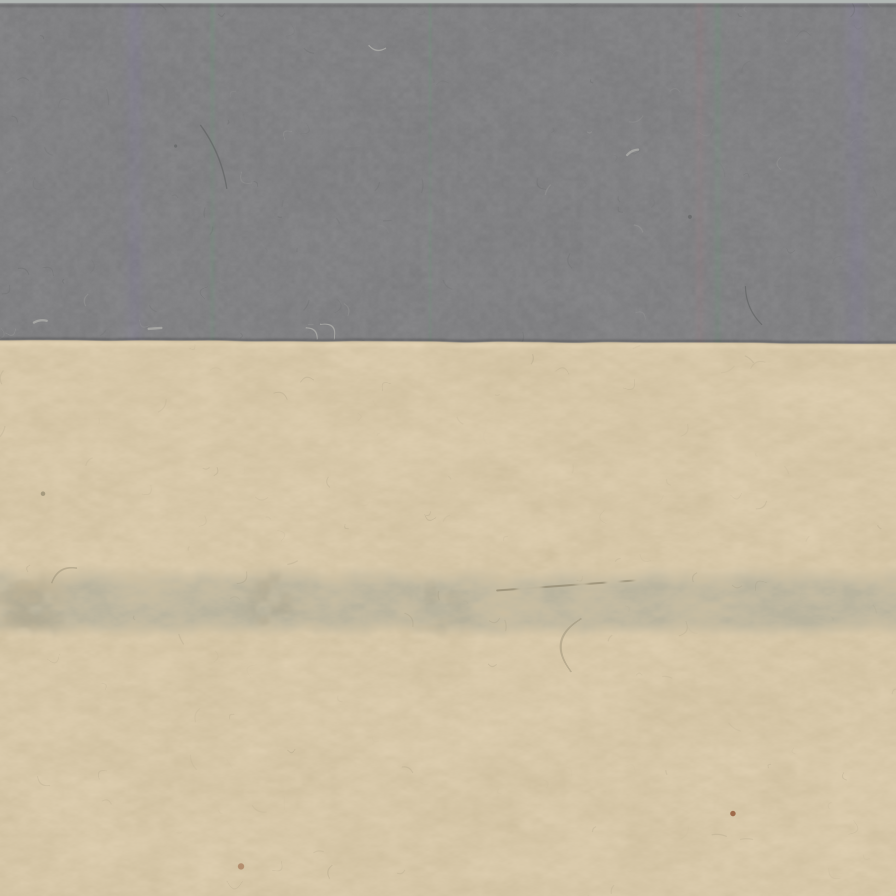
Write a WebGL 2 fragment shader that draws this texture.

```glsl
#version 300 es
precision highp float;
// A grey card above a sheet of cream paper with a faint grey stain band.
// Layered value noise gives the paper grain; bent segments give the fibres,
// a jittered grid scatters flecks, and thin vertical streaks tint the card.

uniform vec2 u_resolution;
out vec4 fragColor;

const vec3 CARD = vec3(0.508, 0.508, 0.516);
const vec3 PAPER = vec3(0.842, 0.780, 0.658);
const vec3 STAIN = vec3(0.730, 0.706, 0.620);
const vec3 RIM = vec3(0.70, 0.72, 0.71);
const vec3 DARK_FIBRE = vec3(0.36, 0.37, 0.37);
const vec3 PALE_FIBRE = vec3(0.72, 0.72, 0.70);
const vec3 PAPER_FIBRE = vec3(0.57, 0.53, 0.43);
const vec3 RUST = vec3(0.55, 0.30, 0.17);
const float EDGE_LEFT = 0.6205;
const float EDGE_RIGHT = 0.6165;
const float RIM_Y = 0.9965;
const float STAIN_TOP = 0.363;
const float STAIN_BOTTOM = 0.295;
const float CARD_GRAIN = 0.045;
const float PAPER_GRAIN = 0.040;
const float FLECK_CELLS = 26.0;

float hash(vec2 p) {
  return fract(sin(dot(p, vec2(127.1, 311.7))) * 43758.5453);
}

float noise(vec2 p) {
  vec2 i = floor(p), f = fract(p);
  f = f * f * (3.0 - 2.0 * f);
  return mix(mix(hash(i), hash(i + vec2(1, 0)), f.x),
             mix(hash(i + vec2(0, 1)), hash(i + vec2(1, 1)), f.x), f.y);
}

// Centred fractal noise, roughly -0.5 to 0.5
float fbm(vec2 p) {
  float sum = 0.0, amp = 0.5;
  for (int i = 0; i < 4; i++) {
    sum += amp * (noise(p) - 0.5);
    p = p * 2.03 + 17.3;
    amp *= 0.55;
  }
  return sum;
}

float softDisc(float d, float radius) {
  float aa = 0.7 / u_resolution.y;
  return 1.0 - smoothstep(radius - aa, radius + aa, d);
}

// Coverage of a segment bowed sideways by bend times its length
float fibre(vec2 p, vec2 a, vec2 b, float bend, float width) {
  vec2 d = b - a;
  float t = clamp(dot(p - a, d) / dot(d, d), 0.0, 1.0);
  vec2 bow = vec2(-d.y, d.x) * bend * 4.0 * t * (1.0 - t);
  return softDisc(length(p - a - d * t - bow), width);
}

// Short random fibres on a jittered grid
float flecks(vec2 p, float seed, float density) {
  float cover = 0.0;
  vec2 cell = floor(p * FLECK_CELLS);
  for (int j = -1; j <= 1; j++)
    for (int i = -1; i <= 1; i++) {
      vec2 id = cell + vec2(i, j) + seed;
      if (hash(id) > density) continue;
      vec2 jitter = vec2(hash(id + 3.1), hash(id + 7.7));
      vec2 a = (id - seed + jitter) / FLECK_CELLS;
      float angle = 6.2832 * hash(id + 11.9);
      vec2 b = a + vec2(cos(angle), sin(angle)) * mix(0.003, 0.017, hash(id + 5.3));
      cover = max(cover, fibre(p, a, b, hash(id + 2.2) - 0.5, 0.0007) * hash(id + 9.4));
    }
  return cover;
}

float streak(float x, float centre, float width) {
  float d = (x - centre) / width;
  return exp(-d * d);
}

vec3 cardColour(vec2 p) {
  vec3 c = CARD + CARD_GRAIN * (fbm(p * 150.0) + 0.5 * fbm(p * 22.0));
  // Coloured scan streaks
  float fade = 0.7 + 0.6 * noise(vec2(3.0, p.y * 14.0));
  float green = streak(p.x, 0.237, 0.003) + streak(p.x, 0.480, 0.002) + streak(p.x, 0.801, 0.004);
  float violet = streak(p.x, 0.150, 0.009) + streak(p.x, 0.955, 0.011);
  c += fade * (green * vec3(-0.022, 0.018, -0.012) + violet * vec3(0.0, -0.008, 0.025));
  c += fade * streak(p.x, 0.781, 0.005) * vec3(0.022, -0.008, -0.006);
  // Dark and pale fibres
  float dark = fibre(p, vec2(0.224, 0.860), vec2(0.253, 0.790), 0.06, 0.0008);
  dark = max(dark, fibre(p, vec2(0.832, 0.680), vec2(0.850, 0.638), -0.1, 0.0007));
  dark = max(dark, softDisc(distance(p, vec2(0.196, 0.837)), 0.0018));
  dark = max(dark, softDisc(distance(p, vec2(0.770, 0.758)), 0.0022));
  c = mix(c, DARK_FIBRE, 0.6 * max(dark, 0.45 * flecks(p, 41.0, 0.35)));
  float pale = fibre(p, vec2(0.342, 0.634), vec2(0.354, 0.622), 0.25, 0.0008);
  pale = max(pale, fibre(p, vec2(0.358, 0.638), vec2(0.373, 0.622), 0.35, 0.0008));
  pale = max(pale, fibre(p, vec2(0.038, 0.640), vec2(0.052, 0.642), 0.1, 0.0013));
  pale = max(pale, fibre(p, vec2(0.166, 0.633), vec2(0.180, 0.634), 0.0, 0.0013));
  pale = max(pale, fibre(p, vec2(0.412, 0.949), vec2(0.430, 0.946), -0.2, 0.0008));
  pale = max(pale, fibre(p, vec2(0.700, 0.827), vec2(0.712, 0.833), 0.1, 0.0013));
  return mix(c, PALE_FIBRE, 0.65 * max(pale, 0.35 * flecks(p, 83.0, 0.10)));
}

vec3 paperColour(vec2 p) {
  float mottle = fbm(p * vec2(18.0, 32.0)), grain = fbm(p * vec2(75.0, 130.0));
  vec3 c = PAPER + PAPER_GRAIN * (mottle + grain) * vec3(1.0, 1.0, 1.15);
  // Uneven horizontal stain with dark blotches
  float wobble = 0.012 * fbm(p * vec2(30.0, 8.0));
  float band = smoothstep(STAIN_BOTTOM - 0.008, STAIN_BOTTOM + 0.012, p.y + wobble)
             * (1.0 - smoothstep(STAIN_TOP - 0.022, STAIN_TOP + 0.008, p.y + wobble));
  float blotch = streak(p.x, 0.305, 0.025) + streak(p.x, 0.03, 0.04) + 0.5 * streak(p.x, 0.49, 0.03);
  c = mix(c, STAIN, band * clamp(0.72 + 0.9 * mottle + 0.6 * grain, 0.0, 1.0));
  c -= band * blotch * 0.05 * smoothstep(0.2, 0.7, noise(p * 75.0));
  // Crease, curls and specks
  float crease = fibre(p, vec2(0.555, 0.341), vec2(0.720, 0.353), 0.0, 0.0011);
  float mark = crease * smoothstep(0.2, 0.7, noise(p * vec2(60.0, 5.0)));
  mark = max(mark, 0.6 * fibre(p, vec2(0.648, 0.309), vec2(0.637, 0.251), -0.28, 0.0012));
  mark = max(mark, 0.6 * fibre(p, vec2(0.058, 0.350), vec2(0.085, 0.366), 0.2, 0.001));
  mark = max(mark, softDisc(distance(p, vec2(0.048, 0.449)), 0.0025));
  c = mix(c, PAPER_FIBRE, 0.7 * max(mark, 0.30 * flecks(p, 17.0, 0.30)));
  float rust = softDisc(distance(p, vec2(0.818, 0.092)), 0.003);
  rust = max(rust, 0.6 * softDisc(distance(p, vec2(0.269, 0.033)), 0.0035));
  return mix(c, RUST, 0.75 * rust);
}

void main() {
  vec2 p = gl_FragCoord.xy / u_resolution;
  float aa = 1.0 / u_resolution.y;
  float above = p.y - mix(EDGE_LEFT, EDGE_RIGHT, p.x) - 0.0012 * (noise(vec2(p.x * 25.0, 1.0)) - 0.5);
  vec3 c = mix(paperColour(p), cardColour(p), smoothstep(-aa, aa, above));
  // Shadow over the paper edge, bright lip below it, rim at the top
  c *= 1.0 - 0.16 * streak(above, 0.0015, 0.002);
  c += 0.025 * streak(above, -0.004, 0.003);
  c *= 1.0 - 0.12 * streak(p.y, RIM_Y - 0.003, 0.002);
  c = mix(c, RIM, smoothstep(RIM_Y - aa, RIM_Y + aa, p.y));
  fragColor = vec4(c, 1.0);
}
```
